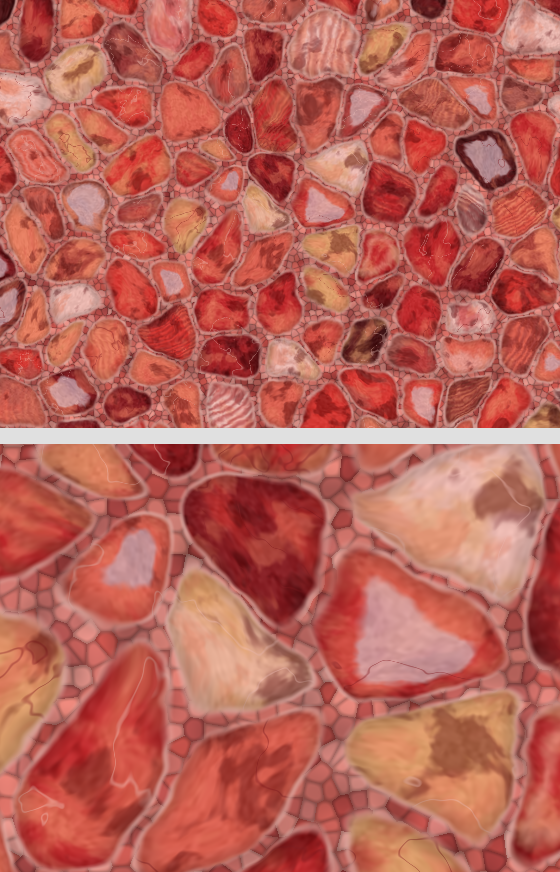
Top: the whole. Bottom: its middle third, enlarged.
A Shadertoy shader for this texture:

```glsl
// Packed polished carnelian and agate pebbles set in a crumbly pink mortar.
// A warped Voronoi grid with a smooth minimum of edge distances gives rounded
// stones; each gets its own colours, clouds, bands, veins and pale outline.

const float STONES_PER_HEIGHT = 8.6;
const float JITTER = 0.84;
const float ROUNDNESS = 12.0;       // lower is rounder
const float GAP_MIN = 0.015;
const float GAP_MAX = 0.075;
const float OUTLINE_WIDTH = 0.022;
const float CRUMB_SCALE = 8.0;      // mortar grains per stone
const float EDGE_SOFTNESS = 0.010;

const vec3 CORAL    = vec3(0.82, 0.36, 0.30);
const vec3 SALMON   = vec3(0.86, 0.47, 0.36);
const vec3 RED      = vec3(0.80, 0.21, 0.19);
const vec3 CRIMSON  = vec3(0.72, 0.16, 0.17);
const vec3 MAROON   = vec3(0.50, 0.11, 0.13);
const vec3 OXBLOOD  = vec3(0.34, 0.10, 0.11);
const vec3 DUSKY    = vec3(0.64, 0.33, 0.30);
const vec3 TAN      = vec3(0.83, 0.59, 0.40);
const vec3 PALE     = vec3(0.88, 0.69, 0.66);
const vec3 LAVENDER = vec3(0.68, 0.57, 0.63);

const vec3 PALETTE[14] = vec3[14](CORAL, CORAL, CORAL, SALMON, SALMON, RED, RED,
    CRIMSON, CRIMSON, MAROON, OXBLOOD, DUSKY, TAN, PALE);

struct Stone { vec2 id; vec2 offset; float edge; };

vec3 hash(vec2 p) {
    vec3 q = fract(p.xyx * vec3(0.1031, 0.1030, 0.0973));
    q += dot(q, q.yxz + 33.33);
    return fract((q.xxy + q.yzz) * q.zyx);
}

float noise(vec2 p) {
    vec2 i = floor(p), f = fract(p);
    f = f * f * (3.0 - 2.0 * f);
    vec2 e = vec2(1.0, 0.0);
    return mix(mix(hash(i).x, hash(i + e).x, f.x),
               mix(hash(i + e.yx).x, hash(i + e.xx).x, f.x), f.y);
}

float fbm(vec2 p) {
    float sum = 0.0, amplitude = 0.533;
    for (int i = 0; i < 4; i++) {
        sum += amplitude * noise(p);
        p = mat2(1.6, 1.2, -1.2, 1.6) * p + 7.3;
        amplitude *= 0.5;
    }
    return sum;
}

vec2 noise2(vec2 p) { return vec2(noise(p), noise(p + 31.7)) - 0.5; }

vec2 seedPoint(vec2 cell) { return cell + 0.5 + JITTER * (hash(cell).xy - 0.5); }

// Nearest seed, then a smooth minimum of distances to the cell borders.
Stone findStone(vec2 p) {
    vec2 home = floor(p), id = home;
    float best = 1e3;
    for (int y = -1; y <= 1; y++)
    for (int x = -1; x <= 1; x++) {
        vec2 cell = home + vec2(x, y);
        float d = distance(p, seedPoint(cell));
        if (d < best) { best = d; id = cell; }
    }
    vec2 center = seedPoint(id);
    float sum = 0.0;
    for (int y = -2; y <= 2; y++)
    for (int x = -2; x <= 2; x++) {
        if (x == 0 && y == 0) continue;
        vec2 other = seedPoint(id + vec2(x, y));
        float d = dot(0.5 * (center + other) - p, normalize(other - center));
        sum += exp(-ROUNDNESS * d);
    }
    return Stone(id, p - center, -log(sum) / ROUNDNESS);
}

vec3 pick(float r) { return PALETTE[int(r * 13.99)]; }

vec3 stoneColor(Stone s, float depth) {
    vec3 tint = hash(s.id + 17.0), kind = hash(s.id + 91.0);
    float angle = 6.283 * tint.z;
    vec2 q = mat2(cos(angle), sin(angle), -sin(angle), cos(angle)) * s.offset;
    vec2 place = q + 50.0 * kind.xy;
    float cloud = fbm(place * vec2(2.2, 3.6));
    float blotch = fbm(place * 3.5 + 19.0);

    // Clouded body
    vec3 base = pick(tint.x);
    vec3 accent = mix(base, pick(tint.y), 0.6);
    vec3 color = mix(base, accent, smoothstep(0.38, 0.68, cloud));
    color = mix(color, color * vec3(0.66, 0.48, 0.50), 0.8 * smoothstep(0.56, 0.72, blotch));
    color = mix(color, SALMON, 0.4 * smoothstep(0.46, 0.30, blotch));

    // Agate bands, straight or following the outline
    float across = mix(q.y, depth, step(0.5, kind.z)) + 0.22 * cloud;
    float bands = 0.5 + 0.5 * sin(across * mix(28.0, 75.0, tint.z));
    vec3 bandColor = mix(accent, kind.z > 0.7 ? PALE : MAROON, 0.5);
    color = mix(color, bandColor, 0.65 * bands * smoothstep(0.62, 0.95, kind.x));

    // Milky cores and fine cracks
    float core = smoothstep(0.13, 0.20, depth + 0.25 * (blotch - 0.5)) * step(0.86, kind.y);
    color = mix(color, mix(LAVENDER, PALE, cloud), 0.8 * core);
    float crack = smoothstep(0.012, 0.0, abs(fbm(place * 1.7 + 5.0) - 0.5));
    color = mix(color, kind.z > 0.5 ? PALE : MAROON, 0.4 * crack * step(0.45, tint.z));

    // Soft rim shade and grain
    color *= mix(0.86, 1.04, smoothstep(0.0, 0.16, depth));
    return color + 0.07 * (noise(place * 26.0) - 0.5);
}

vec3 mortarColor(vec2 p) {
    Stone crumb = findStone(p * CRUMB_SCALE);
    vec3 r = hash(crumb.id + 7.0);
    vec3 color = mix(DUSKY, mix(MAROON, PALE, r.x), 0.6);
    color = mix(color, CORAL, 0.45 * r.y);
    color *= mix(0.80, 1.06, smoothstep(-0.05, 0.2, crumb.edge));
    return color * mix(0.84, 1.16, noise(p * 5.0));
}

void mainImage(out vec4 fragColor, in vec2 fragCoord) {
    vec2 p = fragCoord / iResolution.y * STONES_PER_HEIGHT + 40.0;
    float soft = EDGE_SOFTNESS + STONES_PER_HEIGHT / iResolution.y;

    // Broad warp varies stone sizes, fine warp roughens their sides
    vec2 warped = p + 0.6 * noise2(p * 0.7) + 0.14 * noise2(p * 2.6) + 0.03 * noise2(p * 9.0);
    Stone stone = findStone(warped);
    float depth = stone.edge - mix(GAP_MIN, GAP_MAX, hash(stone.id + 53.0).x);

    vec3 color = mix(mortarColor(p), stoneColor(stone, depth), smoothstep(-soft, soft, depth));
    float outline = 1.0 - smoothstep(0.0, OUTLINE_WIDTH + soft, abs(depth));
    color = mix(color, PALE, outline * mix(0.15, 0.75, noise(p * 6.0)));
    fragColor = vec4(clamp(color, 0.0, 1.0), 1.0);
}
```
